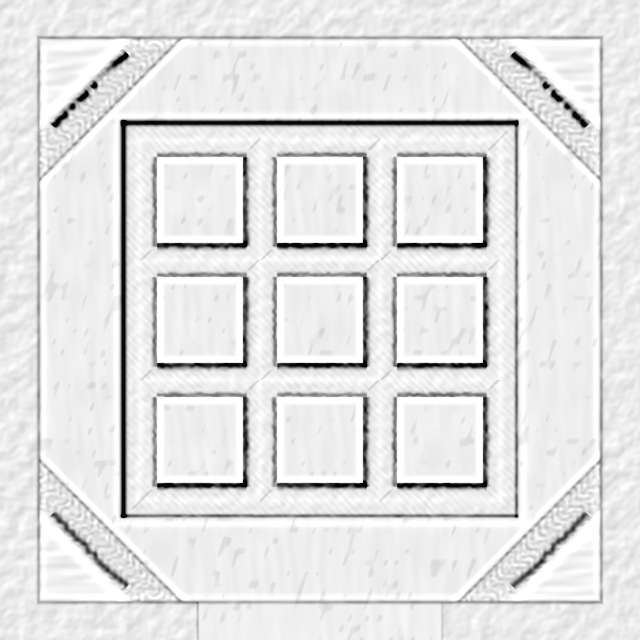
Write a WebGL 1 fragment shader that draws this texture map.

```glsl
precision highp float;
// Pale embossed panel: an octagonal frame around nine raised square tiles.
uniform vec2 u_resolution;

float hash(vec2 p) {
  return fract(sin(dot(p, vec2(127.1, 311.7))) * 43758.5453);
}

float noise(vec2 p) {
  vec2 i = floor(p), f = fract(p);
  f = f * f * (3.0 - 2.0 * f);
  float low = mix(hash(i), hash(i + vec2(1.0, 0.0)), f.x);
  float high = mix(hash(i + vec2(0.0, 1.0)), hash(i + 1.0), f.x);
  return mix(low, high, f.y);
}

// Signed slope of a noise field lit from the upper left
float relief(vec2 p) {
  return noise(p) - noise(p + vec2(0.45, -0.45));
}

float box(vec2 p, vec2 halfSize) {
  vec2 d = abs(p) - halfSize;
  return max(d.x, d.y);
}

float inside(float d) {
  return 1.0 - smoothstep(-0.0012, 0.0012, d);
}

// Soft stroke centred on distance zero
float stroke(float d, float width) {
  return exp(-d * d / (width * width));
}

float span(float x, float a, float b) {
  return smoothstep(a - 0.002, a + 0.002, x) * (1.0 - smoothstep(b - 0.002, b + 0.002, x));
}

// Wood with short slanted pores
float wood(vec2 p) {
  float grain = relief(vec2(p.x * 95.0 + p.y * 14.0, p.y * 20.0));
  float pores = smoothstep(0.72, 0.95, noise(vec2(p.x * 110.0 - p.y * 35.0, p.y * 58.0)));
  return 0.935 + 0.04 * grain - 0.07 * pores;
}

float leather(vec2 p) {
  return 0.92 + 0.10 * relief(p * 65.0) + 0.07 * relief(p * 130.0 + 9.0);
}

// Fine diagonal hatching, falling to the right
float hatch(vec2 p) {
  float wave = sin((p.x + p.y) * 480.0 + 2.0 * noise(p * 45.0));
  return 0.925 + 0.03 * wave * noise(p * 70.0) + 0.07 * relief(p * 100.0);
}

// Rough woven band: u runs along it, v across it
float weave(float u, float v) {
  float strands = sin(u * 330.0 + 2.2 * sin(v * 150.0) + 3.0 * noise(vec2(u, v) * 45.0));
  return 0.88 + 0.10 * strands * noise(vec2(u, v) * 90.0) + 0.16 * relief(vec2(u, v) * 120.0);
}

// Corner wedges and the woven bands below them
float corners(vec2 c, float shade) {
  float diagonal = abs(c.x) + abs(c.y);
  float along = abs(c.x) - abs(c.y);
  float rough = noise(vec2(along * 75.0, 3.0));
  float band = weave(along + 0.3 * sign(c.x), diagonal);
  float wedge = 0.95 + 0.12 * relief(vec2(c.x * 22.0, c.y * 110.0));
  shade = mix(shade, band, inside(0.654 - diagonal));
  shade = mix(shade, wedge, inside(0.733 - diagonal));
  float top = step(0.0, c.y);
  shade += 0.12 * stroke(diagonal - 0.748, 0.010);
  float ragged = stroke(diagonal - 0.724 + 0.008 * rough, 0.007);
  float dark = mix(0.62, 0.95 * smoothstep(0.1, 0.65, rough) + 0.25, top);
  shade -= dark * ragged * span(abs(along), -0.1, 0.115);
  shade += 0.09 * stroke(diagonal - 0.646, 0.006);
  return shade - 0.22 * stroke(diagonal - 0.658, 0.0035);
}

// One raised tile: bright rim, faint upper left edge, deep lower right shadow
float tile(vec2 c, vec2 local, float shade) {
  float size = 0.067;
  float d = box(local, vec2(size));
  float fray = 0.003 * (noise(c * 150.0) - 0.5);
  float edge = size + 0.0035 + fray;
  float spanX = span(local.x, -size, size + 0.006);
  float spanY = span(local.y, -size - 0.006, size);
  float soft = 0.55 + 0.45 * noise(c * 100.0);
  shade -= 0.58 * soft * stroke(local.x + edge, 0.0038) * spanY;
  shade -= 0.58 * soft * stroke(local.y - edge, 0.0038) * spanX;
  shade -= 0.95 * soft * stroke(local.x - edge, 0.0052) * spanY;
  shade -= 1.15 * soft * stroke(local.y + edge, 0.0052) * spanX;
  float face = mix(wood(c), 1.0, smoothstep(-0.015, -0.008, d));
  return mix(shade, face, inside(d));
}

// Hatched recess with mitred creases and nine tiles
float recess(vec2 c) {
  float pitch = 0.1875;
  vec2 cell = clamp(floor(c / pitch + 0.5), -1.0, 1.0);
  vec2 local = c - cell * pitch;
  vec2 a = abs(local);
  float shade = hatch(c);
  float gap = max(a.x, a.y);
  float mitre = span(gap, 0.078, 0.108);
  float side = sign(local.x * local.y);
  shade -= 0.13 * mitre * stroke(a.x - a.y + 0.002, 0.0025) * step(0.0, side);
  shade += 0.05 * stroke(gap - 0.094, 0.006);
  return tile(c, local, shade);
}

void main() {
  vec2 p = gl_FragCoord.xy / u_resolution;
  vec2 c = p - 0.5;
  float frame = box(c, vec2(0.4385, 0.440));

  // Outer leather and the wooden tab at the bottom
  float shade = leather(p);
  float tab = span(p.x, 0.31, 0.69) * step(p.y, 0.06);
  shade = mix(shade, wood(p) + 0.01, tab);
  shade -= 0.2 * (stroke(p.x - 0.309, 0.002) + 0.5 * stroke(p.x - 0.691, 0.002)) * step(p.y, 0.06);

  // Octagon, corners and frame edge
  float panel = corners(c, wood(p));
  panel += 0.07 * stroke(frame + 0.007, 0.005);
  shade = mix(shade, panel, inside(frame));
  shade -= (0.2 + 0.2 * noise(p * 60.0)) * stroke(frame - 0.001, 0.0028);

  // Central recess, with heavy lines at the left and top
  float square = box(c, vec2(0.309));
  shade += 0.08 * stroke(square - 0.009, 0.006);
  shade = mix(shade, recess(c), inside(square));
  float alongX = span(c.x, -0.311, 0.310);
  float alongY = span(c.y, -0.309, 0.312);
  shade -= 1.1 * alongY * stroke(c.x + 0.307, 0.0042);
  shade -= 1.1 * alongX * stroke(c.y - 0.308, 0.0042);
  float faint = 0.35 + 0.3 * noise(p * 90.0);
  shade -= faint * alongY * stroke(c.x - 0.307, 0.0028);
  shade -= faint * alongX * stroke(c.y + 0.306, 0.0028);

  gl_FragColor = vec4(vec3(clamp(shade, 0.02, 1.0)), 1.0);
}
```
